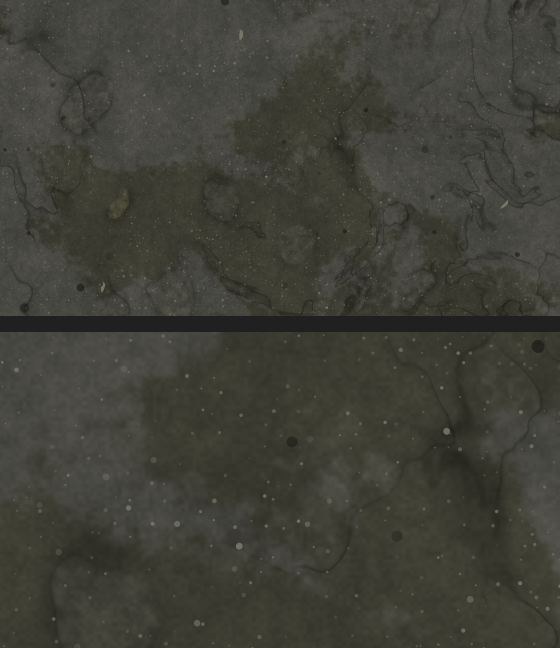
Top, the full canvas; bottom, a detail of the centre.
Reproduce this texture procedurally as a Shadertoy shader.

```glsl
float hash(vec2 p) {
    vec3 q = fract(p.xyx * 0.1031);
    q += dot(q, q.yzx + 33.33);
    return fract((q.x + q.y) * q.z);
}

vec2 hash2(vec2 p) {
    return vec2(hash(p + 3.7), hash(p + 51.3));
}

float noise(vec2 p) {
    vec2 i = floor(p), f = fract(p);
    f = f * f * (3.0 - 2.0 * f);
    return mix(mix(hash(i), hash(i + vec2(1, 0)), f.x),
               mix(hash(i + vec2(0, 1)), hash(i + 1.0), f.x), f.y);
}

float fbm(vec2 p, int octaves) {
    float sum = 0.0, total = 0.0, amp = 0.5;
    for (int i = 0; i < octaves; i++) {
        sum += amp * noise(p);
        total += amp;
        amp *= 0.5;
        p = mat2(1.6, 1.2, -1.2, 1.6) * p + 7.3;
    }
    return sum / total;
}

vec2 rotate(vec2 p, float a) {
    float c = cos(a), s = sin(a);
    return vec2(c * p.x - s * p.y, s * p.x + c * p.y);
}

// Dark winding folds, sharp on one side and fading on the other
float folds(vec2 p, vec2 warped) {
    float dark = 0.0;
    for (int i = 0; i < 3; i++) {
        float k = float(i), scale = 2.4 + 2.3 * k;
        float d = fbm(warped * scale + 19.0 * k, 4) - 0.5;
        float line = smoothstep(0.024, 0.0, abs(d));
        float shade = smoothstep(-0.012, 0.01, d) * exp(-max(d, 0.0) * 22.0);
        float zone = smoothstep(0.46, 0.66, fbm(p * 2.3 + 31.0 + 11.0 * k, 3));
        dark += zone * (0.16 * line + 0.17 * shade);
    }
    return dark;
}

// Half-buried stones with soft dark rims
vec3 addStones(vec3 col, vec2 p, float grain) {
    const float size = 0.32;
    vec2 home = floor(p / size);
    for (int y = -1; y <= 1; y++)
    for (int x = -1; x <= 1; x++) {
        vec2 id = home + vec2(x, y);
        if (hash(id + 8.0) > 0.5) continue;
        vec2 d = rotate(p - (id + 0.2 + 0.6 * hash2(id)) * size, 6.28 * hash(id + 21.0));
        float kind = hash(id + 77.0);
        float radius = mix(0.02, 0.085, kind);
        d = abs(d * vec2(0.8, 1.25));
        float dist = pow(pow(d.x, 2.6) + pow(d.y, 2.6), 1.0 / 2.6) - radius;
        dist += 0.03 * (noise(p * 22.0) - 0.5);
        float inside = smoothstep(0.006, -0.006, dist);
        vec3 rock = mix(vec3(0.36, 0.35, 0.22), vec3(0.27, 0.27, 0.238), smoothstep(0.1, 0.4, kind));
        col = mix(col, rock * (0.78 + 0.44 * grain), 0.6 * inside);
        float patchy = smoothstep(0.25, 0.65, noise(p * 13.0 + 40.0));
        col *= 1.0 - patchy * (0.22 * exp(-abs(dist) * 220.0) + 0.1 * exp(-abs(dist - 0.008) * 80.0));
    }
    return col;
}

// Scattered grit: strength of the dots in one grid layer
float grit(vec2 p, float size, float share, float seed) {
    vec2 id = floor(p / size);
    vec2 d = (fract(p / size) - 0.25 - 0.5 * hash2(id + seed)) * size;
    float radius = size * mix(0.06, 0.17, pow(hash(id + seed + 9.0), 2.0));
    float soft = 0.7 / iResolution.y;
    float dot0 = smoothstep(radius + soft, radius - soft, length(d));
    return dot0 * step(hash(id + seed + 29.0), share) * mix(0.3, 1.0, hash(id + seed + 63.0));
}

// Rare pale slivers of shell
float slivers(vec2 p) {
    const float size = 0.42;
    vec2 id = floor(p / size);
    vec2 d = (fract(p / size) - 0.25 - 0.5 * hash2(id + 90.0)) * size;
    d = rotate(d, 1.2 + 1.2 * hash(id + 14.0));
    d.y += 9.0 * d.x * d.x + 0.006 * (noise(p * 90.0) - 0.5);
    float dist = length(d * vec2(0.4, 1.3)) - 0.0065;
    return smoothstep(0.002, -0.002, dist) * step(hash(id + 36.0), 0.22);
}

void mainImage(out vec4 fragColor, in vec2 fragCoord) {
    vec2 p = fragCoord / iResolution.y + 4.0;
    vec2 bend = vec2(fbm(p * 2.6, 4), fbm(p * 2.6 + 17.0, 4)) - 0.5;
    vec2 warped = p + 0.55 * bend;
    float grain = fbm(p * 60.0, 3);

    // Grey silt over olive mud
    float silt = fbm(warped * 2.8 + 5.0, 6) + 0.12 * (grain - 0.5);
    vec3 col = mix(vec3(0.242, 0.238, 0.196), vec3(0.288, 0.287, 0.263), smoothstep(0.40, 0.50, silt));
    col *= 1.0 + 0.28 * (fbm(p * 7.0 + 60.0, 4) - 0.5);

    // Buried stones and folds
    col = addStones(col, p + 0.12 * bend, grain);
    col *= 1.0 - min(folds(p, warped), 0.42);

    // Surface grain
    col *= 1.0 + 0.2 * (grain - 0.5) + 0.12 * (noise(p * 240.0) - 0.5);

    // Pits, grit and slivers
    col *= 1.0 - 0.45 * grit(p + 0.01 * bend, 0.09, 0.1, 5.0);
    float cluster = smoothstep(0.3, 0.65, fbm(p * 4.0 + 80.0, 3));
    float specks = grit(p, 0.013, 0.2, 2.0) + grit(p + 0.4, 0.024, 0.2, 44.0);
    col = mix(col, vec3(0.53, 0.52, 0.45), min(specks, 1.0) * (0.25 + 0.5 * cluster));
    col = mix(col, vec3(0.50, 0.49, 0.41), 0.85 * slivers(p));

    fragColor = vec4(col, 1.0);
}
```
